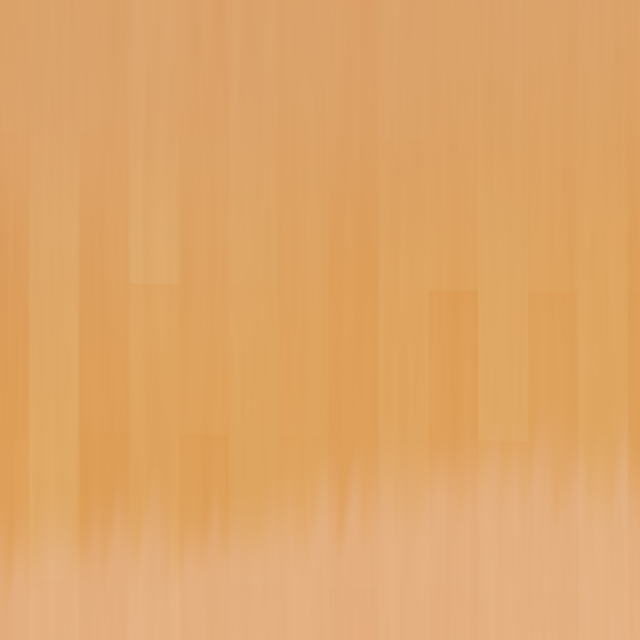
A Shadertoy shader for this texture:

```glsl
#define BOARD_WIDTH 0.0780
#define BOARD_LENGTH 0.468
#define FIRST_SEAM 0.0456
#define FIRST_JOINT 0.2045
#define JOINT_SLOPE 0.021
#define EDGE_SOFTNESS 0.0012
#define GRAIN_STRENGTH 0.022
#define TONE_STRENGTH 0.75
#define UPPER_COLOR vec3(0.858, 0.636, 0.418)
#define MIDDLE_COLOR vec3(0.872, 0.640, 0.370)
#define LOWER_COLOR vec3(0.893, 0.687, 0.502)

float hash(vec2 p) {
    return fract(sin(dot(p, vec2(127.1, 311.7))) * 43758.5453);
}

float noise(vec2 p) {
    vec2 cell = floor(p);
    vec2 f = fract(p);
    f = f * f * (3.0 - 2.0 * f);
    return mix(mix(hash(cell), hash(cell + vec2(1, 0)), f.x),
               mix(hash(cell + vec2(0, 1)), hash(cell + vec2(1, 1)), f.x), f.y);
}

// Lightness of one board: p.y runs downward, alternate columns shift by half
float boardTone(vec2 p) {
    float column = floor((p.x - FIRST_SEAM) / BOARD_WIDTH);
    float parity = 1.0 - 2.0 * mod(column, 2.0);
    float along = (p.y - FIRST_JOINT - JOINT_SLOPE * p.x) / BOARD_LENGTH;
    along += 0.25 * (1.0 + parity);
    float row = floor(along);

    // Light and dark columns alternate, swapping order near the centre
    float alternation = parity * clamp((4.6 - column) * 0.8, -0.7, 1.0);
    float variation = hash(vec2(column, row) + 3.7) * 2.0 - 1.0;
    float darkEnd = exp(-fract(along) * 18.0);
    return 0.6 * alternation + 0.55 * variation - 0.3 * darkEnd;
}

// Average across a small footprint to soften seams and joints
float softBoardTone(vec2 p) {
    float sum = 0.0;
    for (int j = -1; j <= 1; j++)
        for (int i = -1; i <= 1; i++)
            sum += boardTone(p + EDGE_SOFTNESS * vec2(i, j));
    return sum / 9.0;
}

// Long vertical fibres at several widths, bent slightly along the board
float woodGrain(vec2 p) {
    float column = floor((p.x - FIRST_SEAM) / BOARD_WIDTH);
    float bend = 0.012 * (noise(vec2(column * 5.3, p.y * 3.0)) - 0.5);
    float x = p.x + bend;
    float broad = noise(vec2(x * 55.0, p.y * 2.5));
    float medium = noise(vec2(x * 130.0, p.y * 5.0 + 9.0));
    float fine = noise(vec2(x * 260.0, p.y * 14.0 + 31.0));
    return 0.45 * broad + 0.35 * medium + 0.2 * fine - 0.5;
}

void mainImage(out vec4 fragColor, in vec2 fragCoord) {
    vec2 p = fragCoord / iResolution.xy;
    p.y = 1.0 - p.y;
    float grain = woodGrain(p);
    float cloud = noise(p * vec2(5.0, 4.0) + 17.0) - 0.5;

    // Warm band in the middle, pale wash with a ragged lower border
    float warmth = smoothstep(0.05, 0.62, p.y + 0.22 * (p.x - 0.4) + 0.1 * cloud);
    float streak = noise(vec2((p.x + 0.06 * p.y) * 60.0, p.y * 5.0)) - 0.5;
    float wash = smoothstep(0.76, 0.95, p.y + 0.13 * p.x + 0.09 * streak + 0.05 * cloud);
    vec3 color = mix(UPPER_COLOR, MIDDLE_COLOR, warmth);
    color = mix(color, LOWER_COLOR, wash);

    // Boards stand out most in the warm band
    float contrast = mix(0.22, 1.0, smoothstep(0.15, 0.48, p.y)) * mix(1.0, 0.4, wash);
    float tone = softBoardTone(p) * contrast * TONE_STRENGTH;
    color += tone * vec3(0.006, 0.032, 0.042);

    // Grain and broad unevenness
    color += grain * GRAIN_STRENGTH * vec3(0.8, 1.3, 1.7);
    color += cloud * vec3(0.006, 0.010, 0.016);
    fragColor = vec4(clamp(color, 0.0, 1.0), 1.0);
}
```
